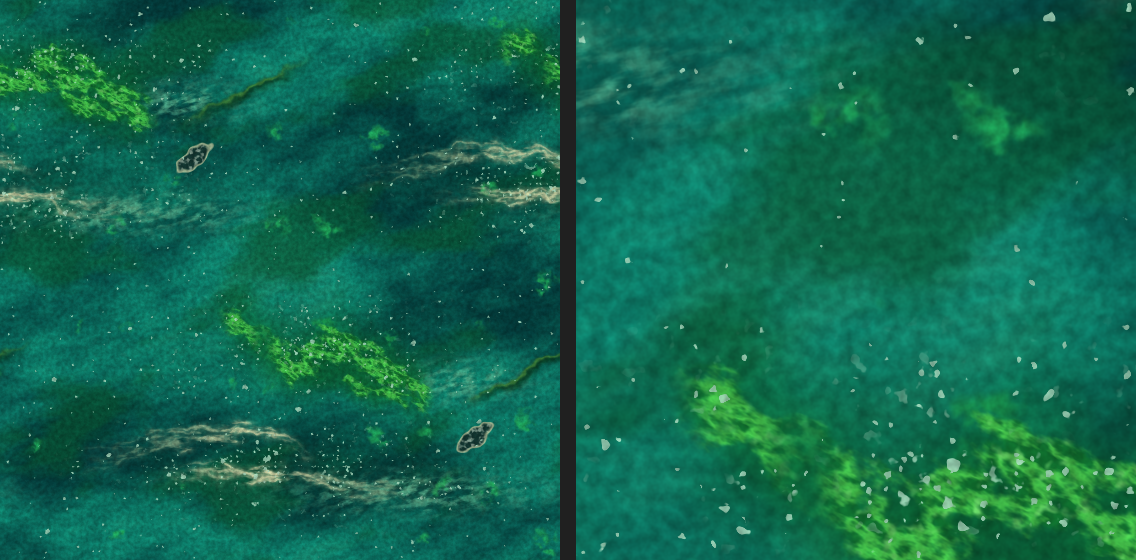
Left, the full canvas; right, a detail of the centre.
This texture is drawn by a WebGL 2 fragment shader. Its source:

```glsl
#version 300 es
precision highp float;

uniform vec2 u_resolution;
out vec4 fragColor;

vec2 hash2(vec2 p) {
  vec3 a = fract(p.xyx * vec3(0.1031, 0.103, 0.0973));
  a += dot(a, a.yzx + 33.33);
  return fract((a.xx + a.yz) * a.zy);
}

float slope(vec2 cell, vec2 offset) {
  float angle = 6.2832 * hash2(cell).x;
  return dot(vec2(cos(angle), sin(angle)), offset);
}

float gradientNoise(vec2 p) {
  vec2 i = floor(p), f = p - i, e = vec2(1, 0);
  vec2 u = f * f * f * (f * (f * 6.0 - 15.0) + 10.0);
  float low = mix(slope(i, f), slope(i + e, f - e), u.x);
  float high = mix(slope(i + e.yx, f - e.yx), slope(i + 1.0, f - 1.0), u.x);
  return mix(low, high, u.y);
}

float fbm(vec2 p, int octaves) {
  float sum = 0.0, amplitude = 1.0;
  for (int i = 0; i < octaves; i++) {
    sum += amplitude * gradientNoise(p);
    p = mat2(1.6, 1.2, -1.2, 1.6) * p + 7.3;
    amplitude *= 0.5;
  }
  return sum;
}

vec2 rotate(vec2 p, float angle) {
  float c = cos(angle), s = sin(angle);
  return vec2(c * p.x + s * p.y, c * p.y - s * p.x);
}

float softSpot(vec2 p, vec2 center, vec2 size) {
  vec2 d = (p - center) / size;
  return exp(-dot(d, d));
}

float span(float x, float from, float to, float fade) {
  return smoothstep(from, from + fade, x) * (1.0 - smoothstep(to - fade, to, x));
}

float strand(float d, float width) {
  return exp(-d * d / (width * width));
}

// Irregular flecks, one per grid cell
float flecks(vec2 p, float scale, float density, float pixel) {
  vec2 g = p * scale, cell = floor(g), pick = hash2(cell + 51.0);
  vec2 center = 0.3 + 0.4 * hash2(cell);
  float d = length(g - cell - center) + 0.22 * gradientNoise(g * 3.5);
  float radius = mix(0.07, 0.24, pick.y * pick.y), soft = pixel * scale * 0.7;
  return step(pick.x, density) * (1.0 - smoothstep(radius - soft, radius + soft, d));
}

// Cloudy water with slanted streaks
vec3 water(vec2 p) {
  vec2 r = rotate(p, 0.3);
  float tone = 0.58 + 1.15 * fbm(r * vec2(2.6, 5) + 0.25 * gradientNoise(p * 5.0) + 3.0, 5);
  tone += 0.3 * fbm(r * vec2(20, 44), 4);
  vec3 color = mix(vec3(0.01, 0.22, 0.22), vec3(0.05, 0.5, 0.42), clamp(tone, 0.0, 1.0));
  color = mix(color, vec3(0.12, 0.56, 0.45), 0.7 * smoothstep(0.9, 1.5, tone));
  float moss = smoothstep(0.0, 0.4, fbm(r * vec2(3.5, 7) + 21.0, 5));
  return mix(color, vec3(0.03, 0.32, 0.19), 0.7 * moss);
}

// Half-drop repeat of the vein group
vec2 veinCell(vec2 p) {
  vec2 q = p - vec2(0.56, 0.27);
  float row = floor(q.y * 2.0 + 0.5);
  return vec2(fract(q.x + 0.5 * row + 0.46) - 0.46, q.y - 0.5 * row);
}

vec3 greenVein(vec3 color, vec2 q, vec2 p) {
  float spine = 0.165 - 0.07 * smoothstep(-0.17, -0.06, q.x)
    - 0.08 * smoothstep(0.1, 0.2, q.x) + 0.014 * sin(q.x * 45.0);
  float branch = abs(q.y - 0.065 + 0.25 * q.x) / 0.017 + 2.0 - 2.0 * span(q.x, 0.03, 0.2, 0.03);
  float d = min(abs(q.y - spine) / 0.034, branch);
  vec2 r = rotate(p, -0.45);
  float body = 1.0 - smoothstep(0.3, 0.9, d + 1.4 * fbm(r * vec2(20, 36), 5));
  body *= span(q.x, -0.17, 0.22, 0.03) * (1.0 - softSpot(q, vec2(-0.09, 0.11), vec2(0.015, 0.05)));
  float thread = 1.0 - smoothstep(0.0, 0.4, abs(fbm(r * vec2(36, 75), 4)));
  vec3 tint = mix(vec3(0.06, 0.42, 0.17), vec3(0.27, 0.74, 0.28), thread);
  tint = mix(tint, vec3(0.5, 0.85, 0.45), 0.6 * smoothstep(0.1, 0.6, fbm(p * 95.0, 2)));
  color = mix(color, vec3(0.04, 0.38, 0.15), 0.6 * strand(d, 1.6) * span(q.x, -0.18, 0.23, 0.06));
  return mix(color, tint, 0.92 * body);
}

vec3 creamVeins(vec3 color, vec2 q, vec2 p) {
  float bow = q.x + 0.13, fan = 0.004 + 0.027 * abs(q.x + 0.07);
  float upper = -0.04 - 0.75 * bow * bow - 0.03 * smoothstep(-0.1, 0.0, q.x);
  float lower = -0.118 - 0.028 * smoothstep(-0.02, 0.1, q.x);
  float bright = softSpot(q, vec2(-0.07, -0.08), vec2(0.19, 0.1));
  vec3 tint = mix(vec3(0.36, 0.54, 0.42), vec3(0.83, 0.82, 0.64), bright);
  for (int i = 0; i < 8; i++) {
    float k = float(i), side = mod(k, 2.0);
    float wobble = 0.013 * fbm(vec2(q.x * 18.0, k * 5.0 + p.y * 9.0), 4);
    float d = q.y - mix(upper, lower, side) - wobble - (floor(k / 2.0) - 1.5) * fan;
    float reach = mix(span(q.x, -0.45, 0.02, 0.14), span(q.x, -0.33, 0.3, 0.2), side);
    float patchy = smoothstep(-0.35, 0.35, fbm(p * vec2(20, 65) + k * 8.0, 4));
    float cover = min(0.9 * strand(d, 0.003) + 0.35 * strand(d, 0.01), 1.0);
    color = mix(color, tint, cover * reach * patchy * (0.5 + 0.45 * bright));
  }
  return color;
}

vec3 stone(vec3 color, vec2 q, vec2 p) {
  vec2 s = rotate(q - vec2(0.286, -0.052), 0.65);
  float d = length(s / vec2(0.038, 0.017)) + 0.35 * gradientNoise(p * 60.0);
  vec3 fill = mix(vec3(0.07, 0.2, 0.18), vec3(0.45, 0.55, 0.5), smoothstep(-0.1, 0.5, fbm(p * 110.0, 2)));
  fill = mix(fill, vec3(0.57, 0.65, 0.52), smoothstep(0.7, 0.95, d));
  return mix(color, fill, 1.0 - smoothstep(0.93, 1.07, d));
}

void main() {
  vec2 p = gl_FragCoord.xy / u_resolution.y;
  float pixel = 1.0 / u_resolution.y;
  vec2 warp = vec2(fbm(p * 17.0, 4), fbm(p * 17.0 + 13.0, 4));
  vec2 q = veinCell(p), bent = q + 0.017 * warp;
  vec3 color = water(p);

  // Dark moss around the veins
  float around = min(1.0, softSpot(bent, vec2(0, 0.105), vec2(0.23, 0.07))
    + softSpot(bent, vec2(-0.03, -0.11), vec2(0.27, 0.075)));
  float crowd = around * smoothstep(-0.35, 0.4, fbm(p * 14.0, 3));
  color = mix(color, vec3(0.02, 0.26, 0.18), 0.3 * (around + crowd));

  // Pale haze and an olive crack
  float haze = softSpot(bent, vec2(0.27, 0.05), vec2(0.1, 0.03))
    + softSpot(bent, vec2(0.17, -0.15), vec2(0.2, 0.03));
  haze *= smoothstep(-0.3, 0.45, fbm(rotate(p, 0.25) * vec2(30, 75), 4));
  color = mix(color, vec3(0.34, 0.68, 0.54), 0.85 * min(haze, 1.0));
  float crack = bent.y + 0.13 - 0.52 * bent.x, reach = span(bent.x, 0.25, 0.51, 0.1);
  color = mix(color, vec3(0.02, 0.2, 0.1), 0.8 * reach * strand(crack + 0.006, 0.01));
  color = mix(color, vec3(0.27, 0.5, 0.2), 0.7 * reach * strand(crack, 0.004));

  // Glowing green spots
  float spot = flecks(p + 0.02 * warp, 11.0, 0.3, 0.012);
  color = mix(color, vec3(0.12, 0.64, 0.34), 0.85 * spot * smoothstep(-0.3, 0.3, fbm(p * 50.0, 3)));

  color = creamVeins(color, bent, p);
  color = greenVein(color, bent, p);
  color = stone(color, q, p);

  // Mineral grains and crumbs
  float grains = crowd * smoothstep(0.38, 0.55, fbm(p * 75.0, 3));
  grains = max(grains, flecks(p, 105.0, 0.03 + 0.5 * crowd, pixel));
  grains = max(grains, flecks(rotate(p, 0.6), 55.0, 0.015 + 0.3 * crowd, pixel));
  color = mix(color, vec3(0.62, 0.8, 0.7), 0.85 * grains);

  color *= 1.0 + 0.24 * fbm(p * 120.0, 3);
  fragColor = vec4(clamp(color, 0.0, 1.0), 1.0);
}
```
